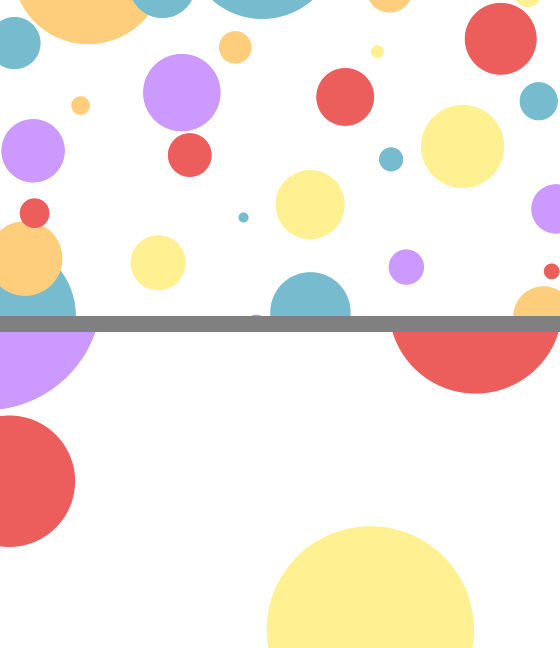
Top: the whole. Bottom: its middle third, enlarged.
Reproduce this background procedurally as a Shadertoy shader.

```glsl
// Flat pastel discs of many sizes scattered over a white ground.
// Three giant discs sit on the rim; the rest follow a low-discrepancy
// sequence, swayed by a sine, with radii that shrink along the sequence.

const vec3 WHITE = vec3(1.0);
const vec3 RED = vec3(0.925, 0.369, 0.361);
const vec3 YELLOW = vec3(1.0, 0.94, 0.57);
const vec3 TEAL = vec3(0.463, 0.737, 0.808);
const vec3 PURPLE = vec3(0.80, 0.604, 1.0);
const vec3 ORANGE = vec3(1.0, 0.808, 0.49);
const vec3 PALETTE[5] = vec3[5](RED, YELLOW, TEAL, PURPLE, ORANGE);

const int RIM_COUNT = 3;
const int DISC_COUNT = 27;
const float RIM_RADIUS = 0.24;

// Antialiased coverage of a disc; blur is the width of one pixel.
float discMask(vec2 p, vec2 centre, float radius, float blur) {
    float d = length(p - centre) - radius;
    return 1.0 - smoothstep(-0.6 * blur, 0.6 * blur, d);
}

// Giant discs: the lower left corner, then two along the top edge.
vec2 rimCentre(float k) {
    return vec2(max(0.0, 0.55 * k - 0.27), step(0.5, k) * (1.02 + 0.08 * k));
}

// Evenly spread centre, stretched slightly past the canvas edges.
vec2 scatterCentre(float n, float aspect) {
    vec2 spread = fract(n * vec2(0.75488, 0.56984));
    spread.x += 0.045 * sin(5.0 * n);
    vec2 centre = (spread - vec2(0.44, 0.54)) * vec2(1.2, 1.22) + 0.5;
    return centre * vec2(aspect, 1.0);
}

float scatterRadius(float n) {
    return mix(0.136, 0.016, n / float(DISC_COUNT));
}

void mainImage(out vec4 fragColor, in vec2 fragCoord) {
    // Unit: canvas height
    vec2 p = fragCoord / iResolution.y;
    float aspect = iResolution.x / iResolution.y;
    float blur = 1.0 / iResolution.y;
    vec3 color = WHITE;

    // Rim discs lie underneath
    for (int k = 0; k < RIM_COUNT; k++) {
        vec3 tint = k == 1 ? ORANGE : TEAL;
        color = mix(color, tint, discMask(p, rimCentre(float(k)), RIM_RADIUS, blur));
    }

    // Scattered discs, smaller ones on top
    for (int i = 1; i <= DISC_COUNT; i++) {
        vec2 centre = scatterCentre(float(i), aspect);
        float radius = scatterRadius(float(i));
        // Leave out discs that fall wholly inside the corner disc
        if (distance(centre, rimCentre(0.0)) + radius < RIM_RADIUS) continue;
        color = mix(color, PALETTE[i % 5], discMask(p, centre, radius, blur));
    }

    fragColor = vec4(color, 1.0);
}
```
